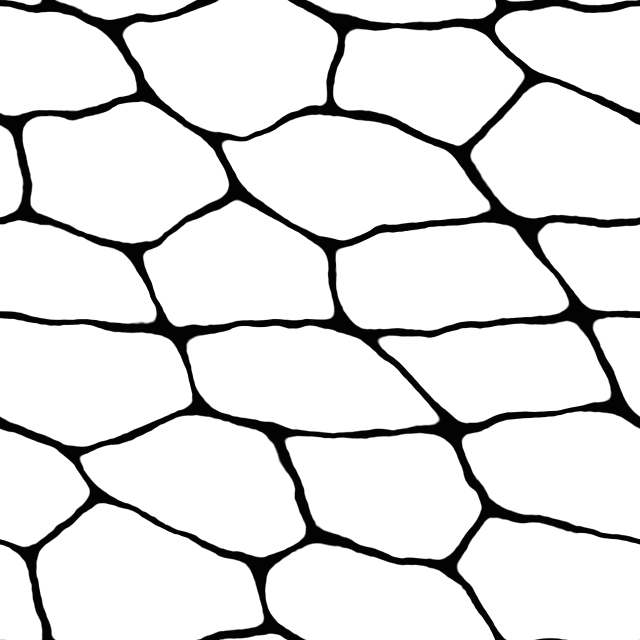
This pattern is drawn by a Shadertoy shader. Its source:

```glsl
// Tileable net of ragged black ink lines around wide, tilted white cells.

const vec3 INK = vec3(0.01);
const vec3 PAPER = vec3(1.0);
const vec2 GRID = vec2(3.0, 6.0);   // cells per tile; the row count must be even
const float JITTER = 0.55;          // scatter of the cell centres
const float TILT = 0.27;            // downward slant of the cells, in radians
const float STRETCH = 1.75;         // length of a cell against its height
const float FILLET = 0.0085;        // thickening where lines meet
const float HALF_WIDTH = 0.0057;
const float SOFTNESS = 0.0013;

vec2 hash2(vec2 p) {
    vec2 s = vec2(dot(p, vec2(127.1, 311.7)), dot(p, vec2(269.5, 183.3)));
    return fract(sin(s) * 43758.5453);
}

// Two channels of value noise from -1 to 1, repeating after one tile.
vec2 wrapNoise(vec2 p, float freq, float seed) {
    vec2 cell = floor(p * freq);
    vec2 f = fract(p * freq);
    f = f * f * f * (f * (f * 6.0 - 15.0) + 10.0);
    vec2 lo = mod(cell, freq);
    vec2 hi = mod(cell + 1.0, freq);
    vec2 bottom = mix(hash2(lo + seed), hash2(vec2(hi.x, lo.y) + seed), f.x);
    vec2 top = mix(hash2(vec2(lo.x, hi.y) + seed), hash2(hi + seed), f.x);
    return mix(bottom, top, f.y) * 2.0 - 1.0;
}

// Bends, kinks and the rough edge of the ink.
vec2 warp(vec2 p) {
    return p + 0.016 * wrapNoise(p, 6.0, 3.0)
             + 0.0075 * wrapNoise(p, 15.0, 17.0)
             + 0.0024 * wrapNoise(p, 37.0, 41.0)
             + 0.0006 * wrapNoise(p, 140.0, 59.0);
}

// Cell centre on a staggered, jittered grid.
vec2 site(vec2 id, vec2 grid) {
    vec2 offset = JITTER * (hash2(mod(id, grid) + 7.0) - 0.5);
    offset.x += 0.5 * mod(id.y, 2.0);
    return (id + 0.5 + offset) / grid;
}

// Metric that squeezes space along the tilted long axis.
mat2 cellMetric(float tilt, float stretch) {
    float c = cos(tilt), s = sin(tilt);
    return mat2(c, stretch * s, -s, stretch * c);
}

// Smoothed distance to the nearest cell border.
float borderDistance(vec2 p, vec2 grid, mat2 metric, float fillet) {
    vec2 home = floor(p * grid);
    vec2 nearId = home;
    vec2 nearest = vec2(0.0);
    float best = 1e5;
    for (int j = -2; j <= 2; j++)
    for (int i = -2; i <= 2; i++) {
        vec2 id = home + vec2(i, j);
        vec2 q = metric * (site(id, grid) - p);
        if (dot(q, q) < best) {
            best = dot(q, q);
            nearest = q;
            nearId = id;
        }
    }

    // Blend the distances to all bisectors, which rounds the corners.
    float sum = 0.0;
    for (int j = -2; j <= 2; j++)
    for (int i = -2; i <= 2; i++) {
        if (i == 0 && j == 0) continue;
        vec2 q = metric * (site(nearId + vec2(i, j), grid) - p);
        float d = 0.5 * (dot(q, q) - best) / length((q - nearest) * metric);
        sum += exp(-d / fillet);
    }
    return -fillet * log(sum);
}

void mainImage(out vec4 fragColor, in vec2 fragCoord) {
    vec2 uv = fragCoord / iResolution.xy;
    float d = borderDistance(warp(uv), GRID, cellMetric(TILT, STRETCH), FILLET);

    // Line width swells and thins along the way.
    float halfWidth = HALF_WIDTH * (1.0 + 0.3 * wrapNoise(uv, 19.0, 73.0).x);
    float paper = smoothstep(-SOFTNESS, SOFTNESS, d - halfWidth);
    fragColor = vec4(mix(INK, PAPER, paper), 1.0);
}
```
